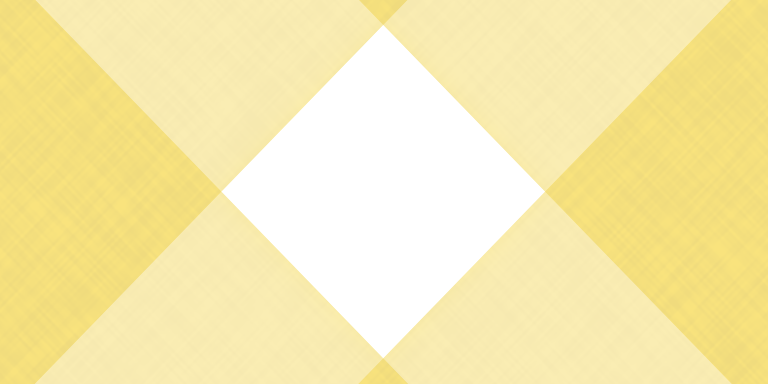
Give the GLSL for this background, as a Shadertoy shader.

```glsl
// Crossed diagonal bands of woven yellow cloth around a white diamond.
#define CENTER vec2(0.998, 0.501)
#define SLOPE 1.03
#define HALF_SIZE 0.434
#define THREADS 95.0
#define STRANDS 7.0
#define WEAVE_DEPTH 0.8
#define WHITE vec3(1.0)
#define PALE vec3(0.982, 0.931, 0.702)
#define PALE_THREAD vec3(0.966, 0.914, 0.690)
#define DEEP vec3(0.975, 0.890, 0.490)
#define DEEP_THREAD vec3(0.940, 0.860, 0.490)

float hash(vec2 cell) {
    vec3 p = fract(cell.xyx * 0.1031);
    p += dot(p, p.yzx + 33.33);
    return fract((p.x + p.y) * p.z);
}

// Shade of one thread, changing softly along its length.
float strand(float row, float along) {
    float t = along + 5.0 * hash(vec2(row, 71.0));
    float cell = floor(t);
    return mix(hash(vec2(row, cell)), hash(vec2(row, cell + 1.0)),
               smoothstep(0.0, 1.0, t - cell));
}

// Neighbouring threads blended across their width.
float threads(float across, float along) {
    float t = across * THREADS;
    float row = floor(t);
    return mix(strand(row, along * STRANDS), strand(row + 1.0, along * STRANDS),
               smoothstep(0.0, 1.0, t - row));
}

void mainImage(out vec4 fragColor, in vec2 fragCoord) {
    // Height is one unit; the two diagonals become the axes.
    vec2 p = fragCoord / iResolution.y - CENTER;
    p.x += 0.5 * (2.0 - iResolution.x / iResolution.y);
    vec2 diagonal = vec2(SLOPE * p.x + p.y, SLOPE * p.x - p.y);

    // Cloth lies beyond the diamond on each diagonal.
    vec2 edge = abs(diagonal) - HALF_SIZE;
    float soft = 0.8 / iResolution.y;
    vec2 cover = smoothstep(-soft, soft, edge);
    float single = max(cover.x, cover.y);
    float crossed = cover.x * cover.y;

    // Threads run both ways through the cloth.
    float weave = 0.5 * (threads(diagonal.x + 10.0, diagonal.y + 10.0)
                       + threads(diagonal.y + 30.0, diagonal.x + 30.0));
    weave = clamp(0.5 + 2.0 * WEAVE_DEPTH * (weave - 0.5), 0.0, 1.0);

    // A faint warm rim follows the inner border of each band.
    float rim = exp(-max(max(edge.x, edge.y), 0.0) * 30.0);
    vec3 pale = mix(PALE, PALE_THREAD, weave) - vec3(0.0, 0.004, 0.04) * rim;
    vec3 deep = mix(DEEP, DEEP_THREAD, weave);

    vec3 color = mix(WHITE, pale, single);
    color = mix(color, deep, crossed);
    fragColor = vec4(color, 1.0);
}
```
